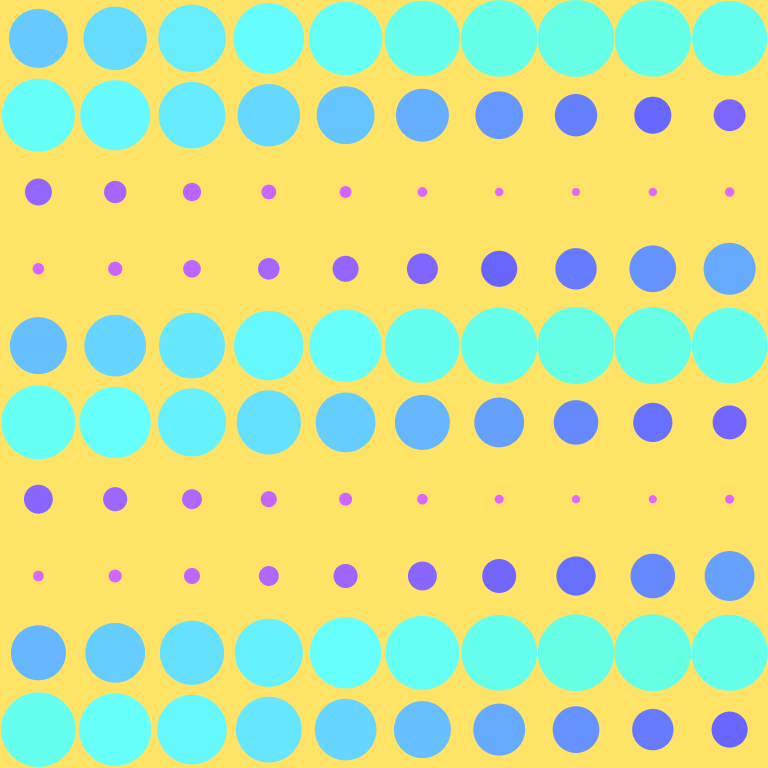
Write a WebGL 2 fragment shader that draws this pattern.

```glsl
#version 300 es
precision highp float;
// A ten by ten grid of flat dots on yellow, numbered row by row from the top left.
// One sine wave along that numbering sets both the radius and the hue of each dot,
// and its period is slightly over four rows, so the bands drift down the canvas.

uniform vec2 u_resolution;
out vec4 fragColor;

const float GRID = 10.0;

// Bright pastel for a hue in degrees (full saturation, lightness 0.7)
vec3 pastelHue(float degrees) {
    vec3 sector = mod(degrees / 60.0 + vec3(0.0, 4.0, 2.0), 6.0);
    vec3 pureHue = clamp(abs(sector - 3.0) - 1.0, 0.0, 1.0);
    return mix(vec3(0.4), vec3(1.0), pureHue);
}

void main() {
    // Grid cell and position inside it, centred on zero
    vec2 gridPos = gl_FragCoord.xy / u_resolution * GRID;
    vec2 cell = floor(gridPos);
    vec2 local = gridPos - cell - 0.5;

    // Wave value of this dot, in reading order
    float index = cell.x + GRID * (GRID - 1.0 - cell.y);
    float wave = sin(0.5 + 0.1555 * index);

    // Large dots are aqua, middling ones blue, small ones violet pink
    float radius = 0.276 + 0.224 * wave;
    vec3 dotColor = pastelHue(230.0 - 60.0 * wave);

    // Dot over background, with an edge one pixel wide
    float pixel = GRID / min(u_resolution.x, u_resolution.y);
    float coverage = clamp(0.5 - (length(local) - radius) / pixel, 0.0, 1.0);
    vec3 background = vec3(1.0, 0.89, 0.4);
    fragColor = vec4(mix(background, dotColor, coverage), 1.0);
}
```
